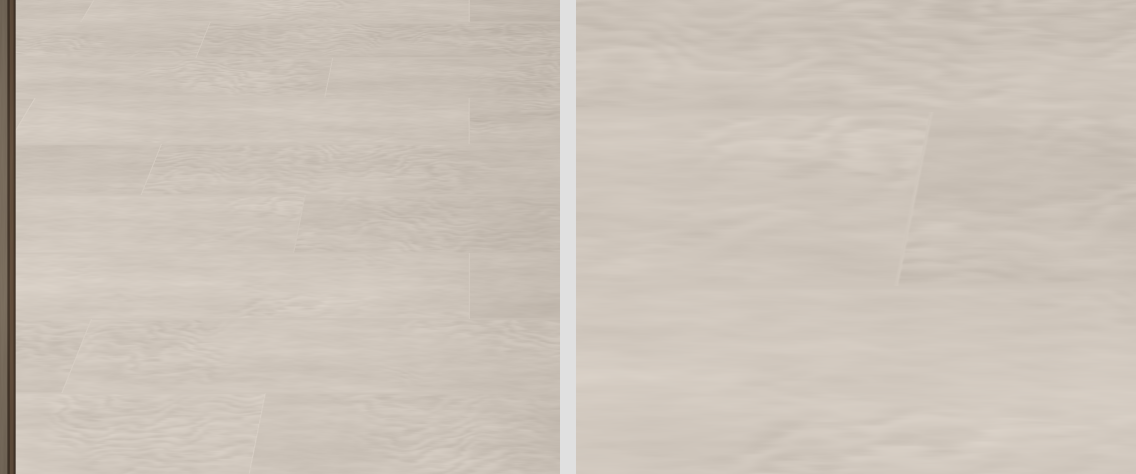
Left: the whole. Right: its middle third, enlarged.
This texture is drawn by a Shadertoy shader. Its source:

```glsl
// Pale oak plank floor in mild perspective, with a dark trim strip on the left.

const vec3  WOOD         = vec3(0.802, 0.767, 0.728);
const vec3  TRIM         = vec3(0.47, 0.42, 0.36);
const vec3  TRIM_BROWN   = vec3(0.39, 0.31, 0.24);
const vec3  TRIM_GROOVE  = vec3(0.22, 0.17, 0.13);
const float TRIM_WIDTH   = 0.033;  // lengths are in canvas heights
const float ROW_GROWTH   = 1.13;   // each row is this much taller than the one above
const float ROW_HORIZON  = 0.531;
const float JOINT_LENS   = 1.32;   // distance to the vanishing point of the joints
const float VANISH_X     = 0.99;
const float PLANK_LENGTH = 0.6;
const float STAGGER      = 0.2;
const float TONE_RANGE   = 0.034;
const float STREAK_DEPTH = 0.018;
const float FIBRE_DEPTH  = 0.009;
const float RING_DEPTH   = 0.013;
const float PORE_DEPTH   = 0.016;
const float JOINT_LIGHT  = 0.035;

vec2 hash2(vec2 p) {
    vec3 q = fract(p.xyx * vec3(0.1031, 0.1030, 0.0973));
    q += dot(q, q.yzx + 33.33);
    return fract((q.xx + q.yz) * q.zy);
}

// Layered, warped sines, roughly -1 to 1
float waves(vec2 p) {
    float sum = 0.0, amp = 0.5;
    for (int i = 0; i < 4; i++) {
        p = mat2(0.8, 0.6, -0.6, 0.8) * p * 1.7 + 2.3;
        sum += amp * sin(p.x + 1.6 * sin(p.y + 0.5 * p.x));
        amp *= 0.65;
    }
    return sum;
}

// Cellular noise: distance to the nearest scattered point
float cells(vec2 p) {
    vec2 cell = floor(p);
    float nearest = 1.5;
    for (int y = -1; y <= 1; y++)
        for (int x = -1; x <= 1; x++) {
            vec2 c = cell + vec2(x, y);
            nearest = min(nearest, length(c + hash2(c) - p));
        }
    return nearest;
}

// Wood figure of one plank; one unit is about one plank width
float grain(vec2 p) {
    float streaks = waves(p * vec2(0.45, 4.5));
    float fibres = waves(p * vec2(3.0, 24.0) + 7.0);

    // Wavy cathedral rings, only in patches
    float bend = 0.3 * waves(p * vec2(0.65, 1.1)) + 0.025 * sin(p.x * 11.0 + 4.0 * p.y);
    float rings = sin((p.y + bend) * 44.0 + 1.5 * fibres);
    float patches = smoothstep(0.0, 0.7, waves(p * vec2(0.3, 0.8) + 19.0));

    float pores = 1.0 - smoothstep(0.1, 0.6, cells(p * vec2(3.5, 20.0)));
    return STREAK_DEPTH * streaks + FIBRE_DEPTH * fibres
         + RING_DEPTH * rings * patches
         - PORE_DEPTH * (pores - 0.25) * (0.35 + 0.65 * patches);
}

vec3 floorColour(vec2 uv, float width) {
    // Perspective rows and staggered end joints
    float depth = 1.0 - uv.y;
    float row = log(1.0 + depth / ROW_HORIZON) / log(ROW_GROWTH) + 0.3;
    float across = (uv.x - VANISH_X) / (depth + JOINT_LENS);
    float along = (across - STAGGER * floor(row)) / PLANK_LENGTH;
    vec2 plank = vec2(floor(along), floor(row));
    vec2 seed = hash2(plank + 41.0);

    // Distances to the plank edges
    float rowHeight = (depth + ROW_HORIZON) * log(ROW_GROWTH);
    float seam = (0.5 - abs(fract(row) - 0.5)) * rowHeight;
    float joint = (0.5 - abs(fract(along) - 0.5)) * PLANK_LENGTH * (depth + JOINT_LENS);
    float inside = smoothstep(0.0, 0.004, seam) * smoothstep(0.0, 0.002, joint);

    float shade = TONE_RANGE * (seed.x - 0.5);
    shade += grain(vec2(across * 14.0, row) + seed * vec2(60.0, 37.0));
    shade *= inside;
    shade += JOINT_LIGHT * (0.3 + 0.7 * seed.y) * (1.0 - smoothstep(0.0004, 0.0025, joint));

    // Soft light from the lower left
    float light = 0.026 * (0.5 - uv.x / width) + 0.014 * (0.5 - uv.y);
    light -= 0.014 * smoothstep(0.75, 1.0, uv.x / width);
    return WOOD + (shade + light + 0.002) * vec3(1.0, 1.02, 1.04);
}

vec3 trimColour(vec2 uv) {
    float x = uv.x / TRIM_WIDTH;
    vec3 col = mix(TRIM, TRIM_BROWN, smoothstep(0.5, 0.65, x));
    float groove = 1.0 - smoothstep(0.03, 0.13, abs(x - 0.55));
    groove = max(groove, smoothstep(0.78, 0.96, x));
    col = mix(col, TRIM_GROOVE, 0.85 * groove);
    col += 0.012 * waves(uv * vec2(160.0, 9.0));
    return col * (0.92 + 0.1 * sin(3.14159 * uv.y));
}

void mainImage(out vec4 fragColor, in vec2 fragCoord) {
    vec2 uv = fragCoord / iResolution.y;
    float width = iResolution.x / iResolution.y;
    float edge = smoothstep(-0.0015, 0.0015, uv.x - TRIM_WIDTH);
    vec3 col = mix(trimColour(uv), floorColour(uv, width), edge);
    fragColor = vec4(col, 1.0);
}
```
